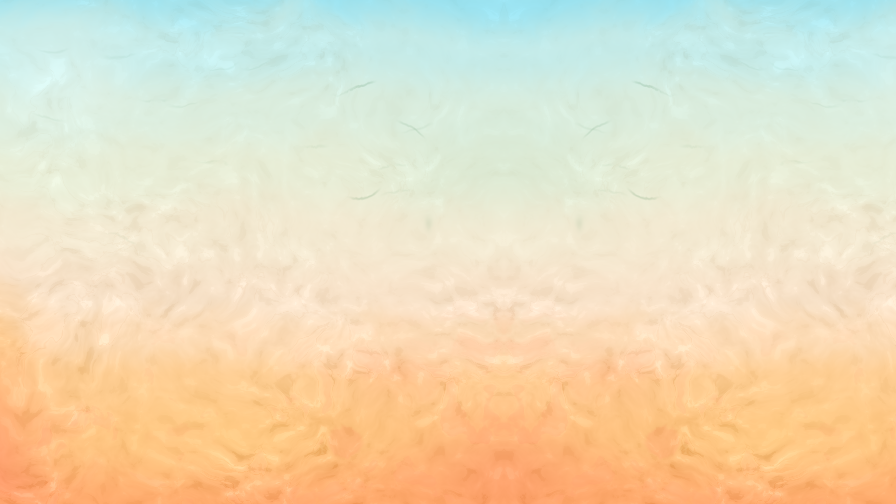
Reproduce this background procedurally as a Shadertoy shader.

```glsl
// Mirrored watercolor wash fading from coral and apricot through cream to pale aqua.

vec2 hash2(vec2 p) {
    vec3 q = fract(p.xyx * vec3(0.1031, 0.1030, 0.0973));
    q += dot(q, q.yzx + 33.33);
    return fract((q.xx + q.yz) * q.zy);
}

float cornerSlope(vec2 cell, vec2 offset) {
    return dot(hash2(cell + 71.0) * 2.0 - 1.0, offset);
}

float gradientNoise(vec2 p) {
    vec2 i = floor(p), f = fract(p);
    vec2 u = f * f * f * (f * (f * 6.0 - 15.0) + 10.0);
    vec2 e = vec2(1, 0);
    return mix(mix(cornerSlope(i, f), cornerSlope(i + e, f - e), u.x),
               mix(cornerSlope(i + e.yx, f - e.yx), cornerSlope(i + 1.0, f - 1.0), u.x), u.y);
}

float fbm(vec2 p) {
    float sum = 0.0, gain = 1.0;
    for (int i = 0; i < 5; i++) {
        sum += gain * gradientNoise(p);
        p = mat2(1.6, 1.2, -1.2, 1.6) * p + 7.3;
        gain *= 0.5;
    }
    return sum;
}

// Soft elliptical stain
float stain(vec2 p, vec2 center, vec2 radius) {
    vec2 d = (p - center) / radius;
    return exp(-dot(d, d));
}

// Thin brush mark with a slight bow and tapered ends
float brushMark(vec2 p, vec2 a, vec2 b, float bow) {
    vec2 axis = b - a;
    float len = length(axis);
    vec2 dir = axis / len;
    float t = dot(p - a, dir) / len;
    float side = dot(p - a, vec2(-dir.y, dir.x)) - bow * t * (1.0 - t);
    float taper = smoothstep(0.0, 0.3, t) * smoothstep(1.0, 0.6, t);
    return taper * smoothstep(0.004, 0.0, abs(side));
}

vec3 washColor(float h) {
    vec3 c = vec3(1.0, 0.67, 0.43);
    c = mix(c, vec3(1.0, 0.77, 0.51), smoothstep(0.0, 0.13, h));
    c = mix(c, vec3(1.0, 0.81, 0.58), smoothstep(0.13, 0.24, h));
    c = mix(c, vec3(0.99, 0.86, 0.71), smoothstep(0.24, 0.33, h));
    c = mix(c, vec3(0.975, 0.89, 0.79), smoothstep(0.33, 0.41, h));
    c = mix(c, vec3(0.955, 0.915, 0.82), smoothstep(0.41, 0.54, h));
    c = mix(c, vec3(0.91, 0.93, 0.84), smoothstep(0.54, 0.66, h));
    c = mix(c, vec3(0.86, 0.93, 0.87), smoothstep(0.66, 0.78, h));
    c = mix(c, vec3(0.77, 0.92, 0.91), smoothstep(0.78, 0.91, h));
    return mix(c, vec3(0.60, 0.88, 0.93), smoothstep(0.92, 1.04, h));
}

void mainImage(out vec4 fragColor, in vec2 fragCoord) {
    // Fold about an axis right of the middle; distances in canvas heights
    vec2 p = fragCoord / iResolution.y;
    p.x = abs(p.x - 0.5625 * iResolution.x / iResolution.y);

    vec2 drift = vec2(fbm(p * 3.0 + 4.0), fbm(p * 3.0 + 19.0));
    float cloud = fbm(p * vec2(4.0, 5.5) + drift * 0.8);
    float grain = fbm(p * 13.0 + drift * 2.0);
    float fleck = fbm(p * vec2(24.0, 30.0) + drift * 3.0 + 40.0);
    vec2 ripple = vec2(grain, fleck) * 0.014;
    vec2 q = p + drift * 0.04 + ripple;

    // Base gradient; pigment sinks near the outer edge and the fold
    float h = p.y + cloud * 0.04 + grain * 0.016 + fleck * 0.006;
    h -= 0.08 * stain(q, vec2(1.02, 0.32), vec2(0.08, 0.22));
    h += 0.03 * stain(q, vec2(0.0, 0.95), vec2(0.22, 0.16));
    vec3 col = washColor(h);

    // Coral and golden stains in the warm half, some with crisp borders
    float warm = 0.55 * stain(q, vec2(0.0, 0.06), vec2(0.15, 0.10));
    warm += 0.75 * stain(q, vec2(1.02, 0.11), vec2(0.10, 0.13));
    warm += 0.3 * smoothstep(0.35, 0.6, stain(q, vec2(0.32, 0.13), vec2(0.045, 0.035)));
    warm += 0.16 * stain(q, vec2(0.04, 0.33), vec2(0.12, 0.06)) * smoothstep(-0.2, 0.1, grain);
    warm += 0.2 * stain(q, vec2(0.22, 0.24), vec2(0.09, 0.05));
    warm += 0.2 * smoothstep(0.05, 0.4, cloud) * smoothstep(0.4, 0.1, p.y);
    warm += 0.2 * smoothstep(0.2, 0.3, grain) * smoothstep(0.42, 0.15, p.y);
    col = mix(col, vec3(1.0, 0.61, 0.43), clamp(warm, 0.0, 0.85));
    col = mix(col, vec3(1.0, 0.82, 0.53), 0.5 * stain(q, vec2(0.58, 0.13), vec2(0.18, 0.09)));

    // Sage veil around the fold, pale dabs in the upper outer corner
    col = mix(col, vec3(0.81, 0.90, 0.82), 0.45 * stain(q, vec2(0.0, 0.68), vec2(0.22, 0.10)));
    col = mix(col, vec3(0.91, 0.97, 0.94), 0.4 * stain(q, vec2(0.88, 0.84), vec2(0.15, 0.11)));

    // A few clear brush marks, then faint scattered ones
    vec2 m = p + ripple * 0.6;
    float marks = brushMark(m, vec2(0.25, 0.84), vec2(0.32, 0.81), 0.02);
    marks += brushMark(m, vec2(0.24, 0.63), vec2(0.32, 0.61), -0.05);
    marks += 0.7 * brushMark(m, vec2(0.15, 0.72), vec2(0.23, 0.76), 0.04);
    marks += 0.6 * stain(m, vec2(0.15, 0.555), vec2(0.008, 0.015));
    for (int i = 0; i < 14; i++) {
        vec2 r = hash2(vec2(float(i) * 3.7, 5.1));
        vec2 start = vec2(0.12 + 0.8 * r.x, 0.5 + 0.45 * r.y);
        marks += 0.35 * brushMark(m, start, start + vec2(0.08, 0.05 * (r.x - r.y)), 0.05 - 0.1 * r.y);
    }
    col *= 1.0 - vec3(0.12, 0.08, 0.11) * min(marks, 1.0) * smoothstep(-0.5, 0.0, fleck);

    // Dried rims, crisp flecks and mottling gather in patches, deeper in the warm half
    float patches = smoothstep(-0.2, 0.3, drift.x + 0.5 * cloud);
    float depth = mix(2.0, 0.9, smoothstep(0.2, 0.55, p.y)) * (0.6 + 0.9 * patches);
    float rim = smoothstep(0.05, 0.0, abs(grain - 0.15)) * patches;
    float spots = smoothstep(0.28, 0.36, fleck) - smoothstep(-0.28, -0.36, fleck);
    col -= depth * rim * vec3(0.006, 0.012, 0.016);
    col += depth * (cloud * 0.012 + grain * 0.022 + fleck * 0.026 + spots * 0.009) * vec3(0.8, 1.0, 1.3);
    fragColor = vec4(clamp(col, 0.0, 1.0), 1.0);
}
```
